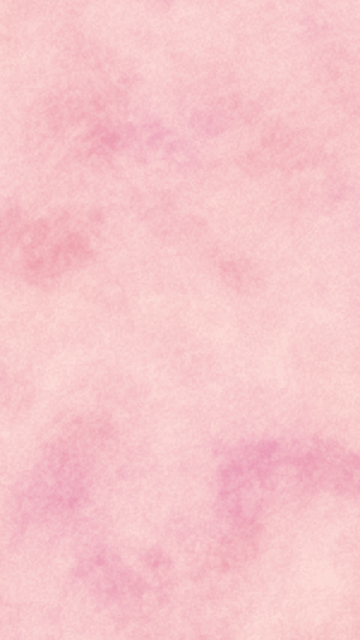
Give the GLSL for this texture, as a WebGL 1 fragment shader.

```glsl
precision highp float;
// Soft pink plaster: cloudy rose stains, mottled edges, faint creases and fine paper grain.

uniform vec2 u_resolution;

// Three random values per cell: jitter in xy, tone in z
vec3 hash3(vec2 cell) {
  vec3 q = vec3(dot(cell, vec2(127.1, 311.7)),
                dot(cell, vec2(269.5, 183.3)),
                dot(cell, vec2(419.2, 371.9)));
  return fract(sin(q) * 43758.5453);
}

// Smooth cellular noise: nearby cell tones blended by distance
float cellNoise(vec2 p) {
  vec2 cell = floor(p);
  vec2 local = p - cell;
  float tone = 0.0;
  float total = 0.0;
  for (int y = -1; y <= 1; y++) {
    for (int x = -1; x <= 1; x++) {
      vec2 offset = vec2(float(x), float(y));
      vec3 random = hash3(cell + offset);
      vec2 toPoint = offset + 0.1 + 0.8 * random.xy - local;
      float weight = exp(-6.0 * dot(toPoint, toPoint));
      tone += weight * random.z;
      total += weight;
    }
  }
  return tone / total;
}

// Six rotated octaves, from broad clouds down to small flecks
float clouds(vec2 p) {
  float sum = 0.0;
  float total = 0.0;
  float amplitude = 1.0;
  for (int i = 0; i < 6; i++) {
    sum += amplitude * cellNoise(p);
    total += amplitude;
    p = mat2(1.68, 1.26, -1.26, 1.68) * p + 17.3;
    amplitude *= 0.62;
  }
  return sum / total;
}

// Thin lines where the noise crosses its middle tone
float creases(vec2 p) {
  float ridge = 1.0 - abs(2.0 * cellNoise(p) - 1.0);
  return pow(ridge, 6.0);
}

void main() {
  vec2 p = gl_FragCoord.xy / u_resolution.x;

  // Layered sines bend the cloud outlines
  vec2 warp = 0.03 * sin(p.yx * vec2(7.0, 9.0) + vec2(0.4, 2.1))
            + 0.012 * sin(p.yx * vec2(23.0, 19.0) + vec2(1.7, 0.3));

  // Gentle tone everywhere, with denser stains on the peaks
  float cloud = clouds((p + warp) * 3.1 + 31.0);
  float stain = 0.25 + 1.35 * (cloud - 0.5) + 0.45 * smoothstep(0.52, 0.8, cloud);

  // Mottling is strongest inside the stains
  float mottle = cellNoise(p * 31.0 + 40.0) + cellNoise(p * 68.0 + 9.0) - 1.0;
  stain += mottle * (0.07 + 0.3 * clamp(stain, 0.0, 1.0));

  // Pale diagonal creases and paper grain
  vec2 slanted = mat2(0.8, -0.6, 0.6, 0.8) * (p + warp);
  stain -= 0.13 * (creases(slanted * vec2(22.0, 48.0)) - 0.35);
  stain += 0.36 * (cellNoise(p * 150.0) - 0.5);

  vec3 blush = vec3(0.98, 0.82, 0.815);
  vec3 rose = vec3(0.942, 0.675, 0.73);
  vec3 color = mix(blush, rose, clamp(stain, -0.2, 1.3));

  // Slow drift between peach and orchid, richer in the stains
  float hue = cellNoise(p * 3.7 + 60.0) - 0.5;
  color += hue * (0.3 + stain) * vec3(-0.006, -0.01, 0.03);

  gl_FragColor = vec4(clamp(color, 0.0, 1.0), 1.0);
}
```
